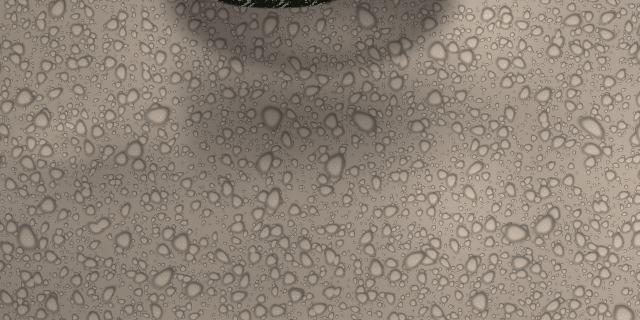
A Shadertoy shader for this texture:

```glsl
// Water beads on a warm grey surface, below the dark round base of a vessel.
// Soft glows and shadows light the surface; four cellular layers of beads,
// drawn from small to large, darken at the rim and brighten within.

const vec3 TINT = vec3(1.0, 0.92, 0.84);       // warm grey ratio
const float BASE_LIGHT = 0.625;
const vec2 VESSEL_CENTRE = vec2(0.97, 1.03);
const vec2 VESSEL_RADII = vec2(0.47, 0.27);
const vec2 MOUTH_CENTRE = vec2(0.86, 1.015);
const vec2 MOUTH_RADII = vec2(0.21, 0.042);
const float RIM_SHADE = 0.73;
const float BEAD_LIGHT = 1.09;
const float TAU = 6.28318;

vec3 hash3(vec2 p) {
    vec3 q = fract(vec3(p.xyx) * vec3(0.1031, 0.1030, 0.0973));
    q += dot(q, q.yxz + 33.33);
    return fract((q.xxy + q.yzz) * q.zyx);
}

float glow(vec2 p, vec2 centre, vec2 radii) {
    vec2 q = (p - centre) / radii;
    return exp(-dot(q, q));
}

// Layered sines, roughly -1 to 1
float ripple(vec2 p) {
    float sum = 0.0, amp = 0.5;
    for (int i = 0; i < 4; i++) {
        sum += amp * sin(p.x + 1.7 * sin(p.y)) * cos(p.y * 1.1 - 0.6 * p.x);
        p = mat2(1.6, 1.2, -1.2, 1.6) * p + 1.3;
        amp *= 0.55;
    }
    return sum;
}

// Broad light of the surface
float surfaceLight(vec2 p) {
    float light = BASE_LIGHT + 0.045 * (p.x - 1.0);
    light += 0.08 * glow(p, vec2(1.44, 0.38), vec2(0.20, 0.22));
    light += 0.09 * glow(p, vec2(1.52, 0.93), vec2(0.22, 0.20));
    light += 0.06 * glow(p, vec2(1.98, 0.42), vec2(0.22, 0.35));
    light += 0.05 * glow(p, vec2(0.44, 0.82), vec2(0.16, 0.20));
    light -= 0.07 * glow(p, vec2(0.35, 0.47), vec2(0.28, 0.10));
    light -= 0.06 * glow(p, vec2(0.0, 0.0), vec2(0.45, 0.30));
    light -= 0.04 * glow(p, vec2(0.85, 0.15), vec2(0.35, 0.20));

    // Pale streaked patch at the left
    float streaks = 0.65 + 0.7 * ripple(p * vec2(11.0, 24.0));
    light += 0.10 * streaks * glow(p, vec2(0.17, 0.58), vec2(0.19, 0.10));

    // Cast shadow with a firm left side
    float leftSide = smoothstep(0.52, 0.63, p.x + 0.18 * (p.y - 0.6));
    light -= 0.19 * leftSide * glow(p, vec2(0.93, 0.63), vec2(0.48, 0.18));
    return light + 0.012 * ripple(p * 9.0);
}

// Nearest bead: xy place within it, z distance (1 at edge), w radius
vec4 nearestBead(vec2 p, float cell, float radius, float chance, float seed) {
    vec2 home = floor(p / cell);
    vec4 best = vec4(0.0, 0.0, 9.0, radius);
    for (int y = -1; y <= 1; y++)
    for (int x = -1; x <= 1; x++) {
        vec2 id = home + vec2(x, y);
        vec3 h = hash3(id + seed);
        vec3 k = hash3(id + seed + 71.7);
        if (k.x > chance) continue;
        vec2 q = p - (id + 0.5 + 0.72 * (h.xy - 0.5)) * cell;
        float r = radius * mix(0.6, 1.15, h.z * h.z);
        float turn = k.y * TAU;
        vec2 axis = vec2(cos(turn), sin(turn));
        vec2 local = vec2(dot(q, axis), dot(q, vec2(-axis.y, axis.x)));
        float stretch = 1.0 + 0.45 * k.z * k.z;
        local *= vec2(1.0 / stretch, sqrt(stretch)) / r;
        float lump = 1.0 + 0.08 * sin(3.0 * atan(local.y, local.x + 1e-5) + h.x * TAU);
        float d = length(local) / lump;
        if (d < best.z) best = vec4(q / r, d, r);
    }
    return best;
}

// Lays one layer of beads over the shade so far
float addBeads(float shade, vec2 p, float cell, float radius, float chance, float seed) {
    vec4 bead = nearestBead(p, cell, radius, chance, seed);
    float blur = 1.2 / (iResolution.y * bead.w);
    float inside = 1.0 - smoothstep(1.0 - blur, 1.0 + blur, bead.z);
    float rim = smoothstep(0.5, 0.95, bead.z);
    float body = BEAD_LIGHT - 0.07 * bead.y;
    float edge = RIM_SHADE - 0.08 * bead.y - 0.05 * bead.x;
    float lit = mix(body, edge, rim);

    // Broken reflections inside the wider beads
    float sparkle = smoothstep(0.55, 0.95, sin(bead.x * 14.0 + seed) * sin(bead.y * 12.0));
    lit += 0.22 * sparkle * glow(bead.xy, vec2(0.05, -0.1), vec2(0.4, 0.3))
         * smoothstep(0.012, 0.022, bead.w);

    float halo = 1.0 - 0.10 * (1.0 - smoothstep(1.0, 1.35, bead.z));
    return mix(shade * halo, lit, inside);
}

void mainImage(out vec4 fragColor, in vec2 fragCoord) {
    vec2 p = fragCoord / iResolution.y;
    float light = surfaceLight(p);

    // Vessel base: dark sides and lower edge, paler belly
    float vessel = length((p - VESSEL_CENTRE) / VESSEL_RADII);
    float belly = 0.36 + 0.13 * glow(p, vec2(1.06, 0.89), vec2(0.25, 0.09));
    light = mix(light, belly, 0.92 * (1.0 - smoothstep(0.82, 1.08, vessel)));

    // Beads, small to large
    vec2 bent = p + 0.004 * vec2(sin(p.y * 31.0), sin(p.x * 27.0));
    float shade = 1.0;
    shade = addBeads(shade, bent, 0.018, 0.0042, 0.60, 11.0);
    shade = addBeads(shade, bent, 0.031, 0.0090, 0.75, 37.0);
    shade = addBeads(shade, bent, 0.052, 0.0180, 0.85, 59.0);
    shade = addBeads(shade, bent, 0.110, 0.0290, 0.48, 83.0);
    vec3 colour = TINT * light * shade;

    // Speckled dark mouth at the top
    float mouth = length((p - MOUTH_CENTRE) / MOUTH_RADII);
    float fleck = smoothstep(0.1, 0.5, ripple(p * 150.0));
    vec3 mouthColour = mix(vec3(0.08, 0.08, 0.06), vec3(0.40, 0.42, 0.34), fleck);
    colour = mix(colour, mouthColour, 1.0 - smoothstep(0.88, 1.05, mouth));

    fragColor = vec4(clamp(colour, 0.0, 1.0), 1.0);
}
```
